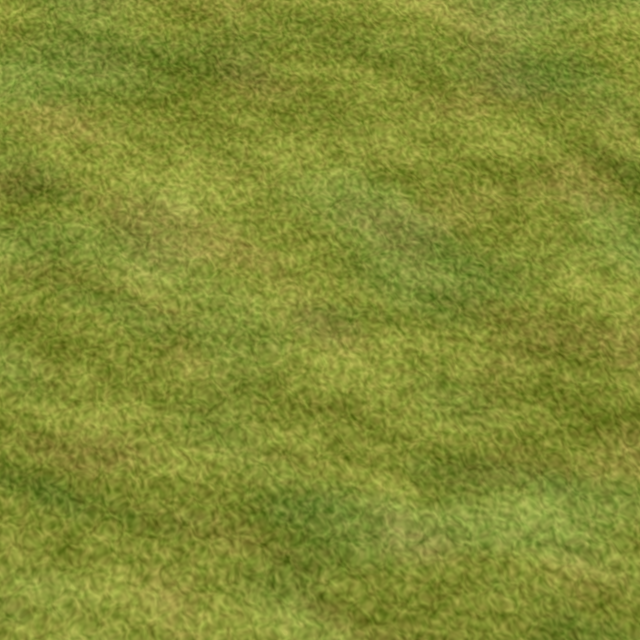
Reproduce this texture procedurally as a Shadertoy shader.

```glsl
const vec3 SHADE_GREEN = vec3(0.345, 0.385, 0.085);
const vec3 SUN_GREEN   = vec3(0.625, 0.650, 0.275);
const vec3 COOL_TINT   = vec3(-0.035, 0.012, 0.035);
const vec3 DRY_TINT    = vec3(0.030, -0.012, 0.025);

const float SLOPE_ANGLE = -0.25;            // lie of the mown swaths
const float BLADE_ANGLE = -0.90;            // lean of the grass tufts
const vec2 PATCH_FREQ  = vec2(2.2, 6.0);
const vec2 STREAK_FREQ = vec2(6.0, 20.0);
const vec2 CLUMP_FREQ  = vec2(24.0, 38.0);
const vec2 BLADE_FREQ  = vec2(80.0, 112.0);
const vec2 FINE_FREQ   = vec2(165.0, 140.0);

const float BASE_TONE = 0.62;
const float PATCH_AMOUNT = 0.42;
const float STREAK_AMOUNT = 0.36;
const float CLUMP_AMOUNT = 0.32;
const float BLADE_AMOUNT = 0.62;
const float FINE_AMOUNT = 0.34;
const float HOLLOW_DEPTH = 0.30;
const float PERSPECTIVE = 0.28;             // grain shrinks toward the top

vec2 gradientAt(vec2 cell) {
    vec3 h = fract(cell.xyx * vec3(0.1031, 0.1030, 0.0973));
    h += dot(h, h.yzx + 33.33);
    float angle = 6.28318 * fract((h.x + h.y) * h.z);
    return vec2(cos(angle), sin(angle));
}

float gradientNoise(vec2 p) {
    vec2 cell = floor(p);
    vec2 f = p - cell;
    vec2 u = f * f * f * (f * (f * 6.0 - 15.0) + 10.0);
    vec2 e = vec2(1.0, 0.0);
    float a = dot(gradientAt(cell), f);
    float b = dot(gradientAt(cell + e.xy), f - e.xy);
    float c = dot(gradientAt(cell + e.yx), f - e.yx);
    float d = dot(gradientAt(cell + e.xx), f - e.xx);
    return mix(mix(a, b, u.x), mix(c, d, u.x), u.y);
}

// Coordinates along and across a direction.
vec2 alignTo(vec2 p, float angle) {
    vec2 dir = vec2(cos(angle), sin(angle));
    return vec2(dot(p, dir), dot(p, vec2(-dir.y, dir.x)));
}

void mainImage(out vec4 fragColor, in vec2 fragCoord) {
    vec2 p = fragCoord / iResolution.y;

    // Swaths: wavy bands running gently downhill
    vec2 swath = alignTo(p, SLOPE_ANGLE);
    swath.y += 0.030 * gradientNoise(p * 5.0 + 11.0);
    swath += 0.010 * vec2(gradientNoise(p * 19.0 + 3.0), gradientNoise(p * 19.0 + 47.0));
    float patches = gradientNoise(swath * PATCH_FREQ + 20.0);
    float streaks = gradientNoise(swath * STREAK_FREQ + 61.0);
    float clumps = gradientNoise(swath * CLUMP_FREQ + 135.0);

    // Hollows: ragged shaded spots between the swaths
    float hollowField = gradientNoise(swath * vec2(4.0, 10.0) + 87.0) + 0.25 * clumps;
    float hollow = smoothstep(0.12, 0.48, hollowField);

    // Grass: leaning tufts with finer blades over them
    vec2 ground = (p - vec2(0.5, 0.0)) * (0.88 + PERSPECTIVE * p.y);
    ground += 0.006 * vec2(gradientNoise(p * 38.0 + 9.0), gradientNoise(p * 38.0 + 71.0));
    float blades = gradientNoise(alignTo(ground, BLADE_ANGLE) * BLADE_FREQ + 200.0);
    float fine = gradientNoise(alignTo(ground, 0.5) * FINE_FREQ + 320.0);

    // Tone from shade to sun
    float tone = BASE_TONE + PATCH_AMOUNT * patches + STREAK_AMOUNT * streaks;
    tone += CLUMP_AMOUNT * clumps - HOLLOW_DEPTH * hollow;
    tone += BLADE_AMOUNT * blades + FINE_AMOUNT * fine;
    tone = clamp(tone, -0.35, 1.3);

    // Tints: cool damp turf and dry straw
    vec3 color = mix(SHADE_GREEN, SUN_GREEN, tone);
    float damp = smoothstep(-0.05, 0.40, gradientNoise(swath * vec2(3.0, 7.0) + 150.0));
    float dry = smoothstep(0.0, 0.45, gradientNoise(swath * vec2(5.0, 11.0) + 240.0));
    color += COOL_TINT * (0.7 * damp + 0.4 * hollow) + DRY_TINT * dry;
    color += vec3(0.05, -0.01, 0.03) * gradientNoise(ground * 75.0 + 410.0);

    fragColor = vec4(clamp(color, 0.0, 1.0), 1.0);
}
```
